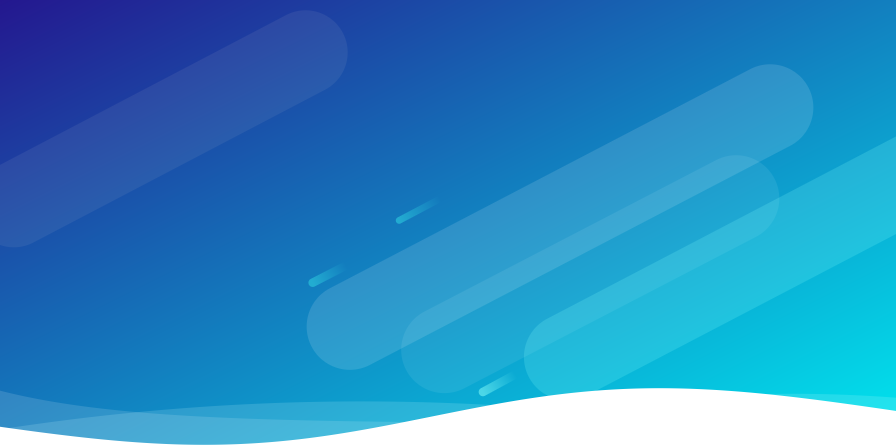
A WebGL 1 fragment shader for this background:

```glsl
precision highp float;

uniform vec2 u_resolution;

// Antialiased coverage of a signed distance, one pixel wide
float fill(float d) {
  return clamp(0.5 - d * u_resolution.y, 0.0, 1.0);
}

// Position along the segment a-b, from 0 to 1
float along(vec2 p, vec2 a, vec2 b) {
  return clamp(dot(p - a, b - a) / dot(b - a, b - a), 0.0, 1.0);
}

float capsule(vec2 p, vec2 a, vec2 b, float radius) {
  return fill(length(p - mix(a, b, along(p, a, b))) - radius);
}

// Capsule that fades out towards b
float streak(vec2 p, vec2 a, vec2 b, float radius) {
  return capsule(p, a, b, radius) * (1.0 - along(p, a, b));
}

void main() {
  vec2 uv = gl_FragCoord.xy / u_resolution;
  vec2 p = gl_FragCoord.xy / u_resolution.y;
  vec3 white = vec3(1.0);
  vec3 aqua = vec3(0.5, 0.98, 0.97);

  // Diagonal gradient
  vec3 color = mix(vec3(0.14, 0.09, 0.56), vec3(0.0, 0.91, 0.94),
                   0.5 * (uv.x + 1.0 - uv.y));

  // Translucent slanted bars
  color = mix(color, vec3(0.78, 0.78, 0.8),
              0.09 * capsule(p, vec2(0.031, 0.542), vec2(0.682, 0.883), 0.094));
  color = mix(color, white,
              0.125 * capsule(p, vec2(0.781, 0.271), vec2(1.719, 0.760), 0.0965));
  color = mix(color, vec3(0.9, 1.0, 1.0),
              0.08 * capsule(p, vec2(0.992, 0.219), vec2(1.643, 0.557), 0.0965));
  color = mix(color, aqua,
              0.2 * capsule(p, vec2(1.266, 0.203), vec2(2.2, 0.691), 0.0965));

  // Small fading streaks
  vec3 teal = vec3(0.15, 0.72, 0.84);
  color = mix(color, teal, 0.8 * streak(p, vec2(0.891, 0.508), vec2(0.982, 0.556), 0.0075));
  color = mix(color, teal, 0.8 * streak(p, vec2(0.698, 0.369), vec2(0.772, 0.407), 0.0095));
  color = mix(color, aqua, 0.55 * streak(p, vec2(1.078, 0.125), vec2(1.15, 0.164), 0.0095));

  // Translucent back waves
  float falling = 0.055 + 0.073 * exp(-3.5 * p.x);
  float hillLeft = 0.104 - 0.096 * pow(abs(p.x - 0.807), 2.0);
  float hillRight = 0.121 - 0.165 * pow(abs(p.x - 1.77), 2.0);
  color = mix(color, white, 0.13 * fill(p.y - falling));
  color = mix(color, vec3(0.85, 1.0, 1.0), 0.15 * fill(p.y - max(hillLeft, hillRight)));

  // White front wave
  float phase = 2.805 * (p.x - 0.404);
  float front = 0.0703 - 0.0625 * cos(phase) - 0.0047 * sin(2.0 * phase);
  color = mix(color, white, fill(p.y - front));

  gl_FragColor = vec4(color, 1.0);
}
```
